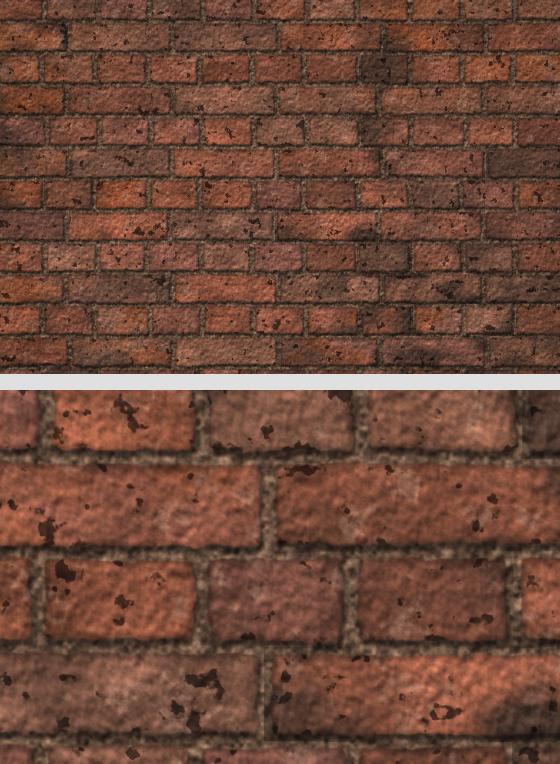
Top: the whole. Bottom: its middle third, enlarged.
Reproduce this texture procedurally as a Shadertoy shader.

```glsl
// Weathered brick wall: courses of short headers alternate with courses of long
// stretchers. Rounded-box distances give the bricks, hashes vary each one, and
// layered value noise adds chipped edges, grain, pale scuffs, rust and soot.

float hash(vec2 p) {
    vec3 q = fract(p.xyx * vec3(0.1031, 0.1030, 0.0973));
    q += dot(q, q.yzx + 33.33);
    return fract((q.x + q.y) * q.z);
}

float noise(vec2 p) {
    vec2 i = floor(p), f = fract(p);
    f = f * f * (3.0 - 2.0 * f);
    return mix(mix(hash(i), hash(i + vec2(1, 0)), f.x),
               mix(hash(i + vec2(0, 1)), hash(i + vec2(1, 1)), f.x), f.y);
}

float fbm(vec2 p) {
    float sum = 0.0, amp = 0.533;
    for (int i = 0; i < 4; i++) {
        sum += amp * noise(p);
        p = mat2(1.6, 1.2, -1.2, 1.6) * p + 17.3;
        amp *= 0.5;
    }
    return sum;
}

// Soft elliptical region, 1 at its centre
float region(vec2 p, vec2 centre, vec2 radius) {
    vec2 d = (p - centre) / radius;
    return exp(-dot(d, d));
}

// Position of a vertical joint, measured in course heights
float joint(float k, float course, float pitch, float start) {
    return start + k * pitch + 0.12 * (hash(vec2(k + 40.0, course + 7.0)) - 0.5);
}

// Signed distance to the nearest brick; also yields its id and local coordinate
float brick(vec2 p, out vec2 id, out vec2 local) {
    float course = floor(p.y + 0.327);
    bool header = mod(course, 2.0) < 0.5;
    float pitch = header ? 1.664 : 3.325;
    float start = (header ? 1.40 : 2.13) + 0.12 * (hash(vec2(course, 91.0)) - 0.5);
    float k = round((p.x - start) / pitch);
    if (p.x < joint(k, course, pitch, start)) k -= 1.0;
    float left = joint(k, course, pitch, start);
    float right = joint(k + 1.0, course, pitch, start);
    id = vec2(k, course);
    local = vec2(p.x - 0.5 * (left + right), fract(p.y + 0.327) - 0.5);
    vec2 halfSize = vec2(0.5 * (right - left) - 0.08, 0.415 + 0.02 * hash(id + 5.0));
    float tilt = 0.025 * (hash(id + 23.0) - 0.5);
    vec2 d = abs(local + vec2(0.0, tilt * local.x)) - halfSize + 0.07;
    return length(max(d, 0.0)) + min(max(d.x, d.y), 0.0) - 0.07;
}

void mainImage(out vec4 fragColor, in vec2 fragCoord) {
    // One unit is a course height, y runs downward
    vec2 uv = fragCoord / iResolution.xy;
    vec2 p = vec2(uv.x, 1.0 - uv.y) * vec2(17.82, 11.88);
    float pixel = 11.88 / iResolution.y;

    // Chipped outline and the shadow cast down into the joints
    float chips = 0.09 * (fbm(p * 6.0) - 0.5);
    vec2 wall = p + 0.05 * vec2(noise(p * 0.9), noise(p * 0.7 + 50.0)) - 0.025;
    vec2 id, local, idAbove, localAbove;
    float above = brick(wall - vec2(0.02, 0.065), idAbove, localAbove) + chips;
    float d = brick(wall, id, local) + chips;
    float face = 1.0 - smoothstep(-0.7 * pixel - 0.012, 0.7 * pixel + 0.012, d);
    float shadow = 1.0 - smoothstep(-0.04, 0.05, above);

    // Surface textures, with relief lit from above
    float mottle = fbm(p * vec2(1.5, 2.2) + id * 7.1);
    float pits = fbm(p * 9.0 + 31.0);
    float grain = noise(p * 22.0) - 0.5;
    float relief = pits - fbm(p * 9.0 + 31.0 + vec2(0.25, 0.5));

    // Fired clay: each brick lies between red, plum and tan
    float tone = hash(id + 11.0);
    vec3 clay = mix(vec3(0.43, 0.275, 0.235), vec3(0.51, 0.295, 0.215), tone);
    clay = mix(clay, vec3(0.50, 0.345, 0.275), 0.7 * step(0.65, hash(id + 61.0)));
    clay *= 0.90 + 0.22 * hash(id + 3.0);
    clay *= 0.72 + 0.60 * mottle;

    // Rust-orange patches
    float rust = region(p, vec2(0.8, 1.9), vec2(1.8, 1.5))
               + region(p, vec2(13.5, 1.2), vec2(3.6, 2.0))
               + region(p, vec2(0.6, 9.2), vec2(1.7, 0.8))
               + 0.9 * smoothstep(0.74, 0.95, hash(id + 77.0));
    clay = mix(clay, vec3(0.54, 0.285, 0.165) * (0.75 + 0.5 * mottle),
               0.75 * min(rust, 1.0) * smoothstep(0.3, 0.6, fbm(p * 1.3 + 9.0)));

    // Pale scuffs where the skin has worn off
    float scuff = smoothstep(0.56, 0.74, fbm(p * 3.2 + 70.0)) * smoothstep(0.35, 0.6, pits);
    clay = mix(clay, vec3(0.58, 0.44, 0.37), 0.5 * scuff);

    // Soot gathers in regions, on some bricks and along their ends and rims
    float soot = region(p, vec2(0.0, 3.6), vec2(1.3, 2.8))
               + region(p, vec2(12.0, 3.5), vec2(1.0, 3.2))
               + region(p, vec2(14.0, 8.8), vec2(3.2, 2.2))
               + region(p, vec2(2.0, 11.6), vec2(5.0, 0.8))
               + region(p, vec2(14.5, 11.3), vec2(4.0, 1.0));
    soot = 0.75 * soot + 0.45 * smoothstep(0.7, 1.0, hash(id + 19.0))
         + 0.35 * abs(local.x) * hash(id + 29.0);
    soot *= smoothstep(0.28, 0.65, fbm(p * vec2(1.1, 1.6) + id * 3.7));
    clay = mix(clay, vec3(0.22, 0.17, 0.145) * (0.8 + 0.5 * pits), 0.88 * min(soot, 1.0));
    clay *= 1.0 - 0.28 * smoothstep(-0.09, 0.01, d);
    clay *= 1.0 + 0.75 * relief + 0.20 * grain;
    clay *= 1.0 - 0.55 * smoothstep(0.69, 0.77, fbm(p * 5.0 + 120.0));

    // Sandy mortar, dark beneath the bricks
    vec3 mortar = mix(vec3(0.27, 0.20, 0.16), vec3(0.51, 0.40, 0.32), pits);
    mortar *= 1.0 + 0.6 * grain + 0.8 * relief;
    mortar *= (1.0 - 0.48 * shadow) * (1.0 - 0.35 * min(soot, 1.0));

    vec3 color = mix(mortar, clay, face);
    color *= 1.06 - 0.30 * dot(uv - 0.5, uv - 0.5);
    fragColor = vec4(clamp(color, 0.0, 1.0), 1.0);
}
```
